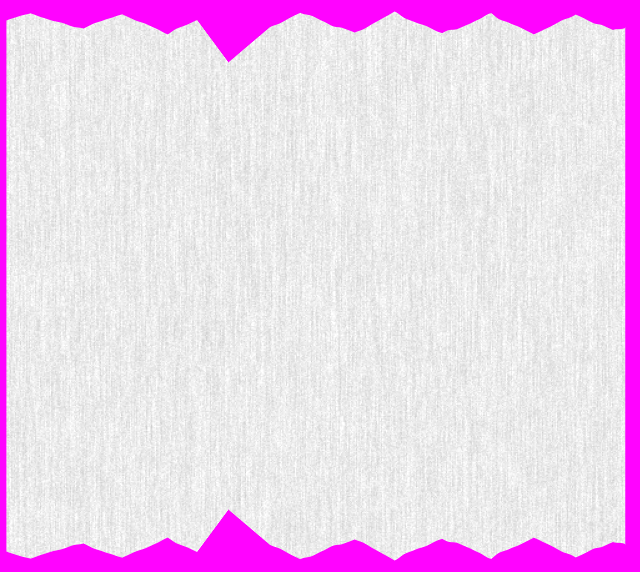
Give the GLSL for this texture, as a Shadertoy shader.

```glsl
// A pale sheet of vertically brushed fibre with torn upper and lower edges,
// on flat magenta. Fine grain and long column noise shade the sheet; a
// jittered zigzag, mirrored top to bottom, cuts the edges.

#define BACKDROP vec3(1.0, 0.01, 1.0)
#define SHEET_TONE 0.922
#define GRAIN_CELLS 458.0   // grains per canvas height
#define GRAIN_CONTRAST 0.075
#define STREAK_CONTRAST 0.062
#define SHORT_STREAK 9.0    // lengths in grains
#define LONG_STREAK 38.0
#define KNOT_SPACING 0.08   // tear knots, in canvas heights
#define PEAK_DEPTH 0.021
#define NOTCH_DEPTH 0.050
#define SIDE_MARGINS vec2(0.010, 0.977)
#define DEEP_NOTCH vec2(0.357, 0.109)

float hash(vec2 p) {
    vec3 q = fract(p.xyx * 0.1031);
    q += dot(q, q.yzx + 33.33);
    return fract((q.x + q.y) * q.z);
}

float valueNoise(vec2 p) {
    vec2 cell = floor(p), f = p - cell;
    f = f * f * (3.0 - 2.0 * f);
    float low = mix(hash(cell), hash(cell + vec2(1.0, 0.0)), f.x);
    float high = mix(hash(cell + vec2(0.0, 1.0)), hash(cell + 1.0), f.x);
    return mix(low, high, f.y);
}

// Knots alternate between shallow peaks and deeper notches.
vec2 tearKnot(float k) {
    float position = k + 0.56 * (hash(vec2(k, 7.0)) - 0.5);
    float vary = hash(vec2(k, 19.0));
    float depth = mod(k, 2.0) < 0.5 ? PEAK_DEPTH + 0.005 * vary
                                    : NOTCH_DEPTH + 0.013 * vary;
    return vec2(position, depth);
}

float tearDepth(float x, float width) {
    float t = (x - 0.05) / KNOT_SPACING;
    float depth = PEAK_DEPTH;
    for (float i = -1.0; i <= 1.0; i++) {
        vec2 a = tearKnot(floor(t) + i);
        vec2 b = tearKnot(floor(t) + i + 1.0);
        if (t >= a.x && t < b.x) depth = mix(a.y, b.y, (t - a.x) / (b.x - a.x));
    }
    depth += 0.005 * (valueNoise(vec2(x * 55.0, 3.0)) - 0.5);

    // One lopsided notch cuts further in than the rest.
    float offset = x - DEEP_NOTCH.x * width;
    float slope = offset < 0.0 ? 1.35 : 0.85;
    return max(depth, DEEP_NOTCH.y - slope * abs(offset));
}

float sheetTone(vec2 p) {
    vec2 g = p * GRAIN_CELLS - 0.5;
    float grain = valueNoise(g) + valueNoise(g + vec2(613.0, 271.0)) - 1.0;
    float streak = valueNoise(vec2(g.x + 97.0, g.y / SHORT_STREAK))
                 + valueNoise(vec2(g.x + 811.0, g.y / LONG_STREAK)) - 1.0;
    return SHEET_TONE + GRAIN_CONTRAST * grain + STREAK_CONTRAST * streak;
}

void mainImage(out vec4 fragColor, in vec2 fragCoord) {
    vec2 p = fragCoord / iResolution.y;
    float width = iResolution.x / iResolution.y;

    // Signed distance into the sheet, from the tears and the straight sides.
    float inside = min(p.y, 1.0 - p.y) - tearDepth(p.x, width);
    inside = min(inside, p.x - SIDE_MARGINS.x * width);
    inside = min(inside, SIDE_MARGINS.y * width - p.x);
    float coverage = clamp(0.5 + inside * iResolution.y, 0.0, 1.0);

    vec3 sheet = vec3(min(sheetTone(p), 1.0));
    fragColor = vec4(mix(BACKDROP, sheet, coverage), 1.0);
}
```
